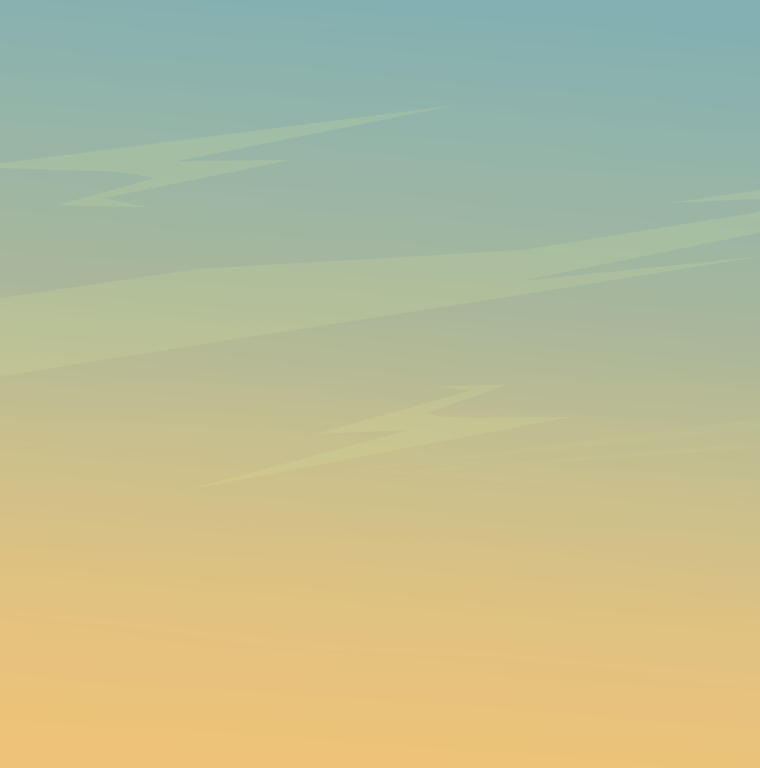
This background is drawn by a WebGL 2 fragment shader. Its source:

```glsl
#version 300 es
precision highp float;
// Calm dusk sky: a tilted teal to amber gradient with thin, angular, translucent clouds.
uniform vec2 u_resolution;
out vec4 outColor;

const int CORNERS = 11;
const vec3 CLOUD_TINT = vec3(0.86, 0.92, 0.60);

float hash(vec2 p) {
    return fract(sin(dot(p, vec2(127.1, 311.7))) * 43758.5);
}

float valueNoise(vec2 p) {
    vec2 cell = floor(p);
    vec2 f = fract(p);
    f = f * f * (3.0 - 2.0 * f);
    float low = mix(hash(cell), hash(cell + vec2(1, 0)), f.x);
    float high = mix(hash(cell + vec2(0, 1)), hash(cell + vec2(1, 1)), f.x);
    return mix(low, high, f.y);
}

// Evenly spaced colour stops, t = 0 at the zenith and 1 at the horizon
vec3 skyColor(float t) {
    vec3 stops[6] = vec3[6](
        vec3(0.515, 0.690, 0.700), vec3(0.590, 0.710, 0.660),
        vec3(0.665, 0.715, 0.605), vec3(0.785, 0.750, 0.555),
        vec3(0.880, 0.760, 0.505), vec3(0.935, 0.760, 0.470));
    float s = clamp(t, 0.0, 1.0) * 5.0;
    int i = min(int(s), 4);
    return mix(stops[i], stops[i + 1], s - float(i));
}

// Signed distance to a closed polygon
float polygonDistance(vec2 p, vec2 v[CORNERS]) {
    float nearest = 1e3;
    float side = 1.0;
    for (int i = 0; i < CORNERS; i++) {
        vec2 a = v[i];
        vec2 b = v[(i + 1) % CORNERS];
        vec2 edge = b - a;
        vec2 d = p - a;
        float along = clamp(dot(d, edge) / dot(edge, edge), 0.0, 1.0);
        nearest = min(nearest, length(d - edge * along));
        bool crosses = (a.y > p.y) != (b.y > p.y);
        if (crosses && p.x < a.x + edge.x * (p.y - a.y) / edge.y) side = -side;
    }
    return side * nearest;
}

// Sliver opening to the right of its tip, between two slopes
float wedgeDistance(vec2 p, vec2 tip, float lowSlope, float highSlope) {
    vec2 d = p - tip;
    return max(max(lowSlope * d.x - d.y, d.y - highSlope * d.x), -d.x);
}

float coverage(float distance, float pixel) {
    return 1.0 - smoothstep(-0.7 * pixel, 0.7 * pixel, distance);
}

void main() {
    vec2 p = gl_FragCoord.xy / u_resolution;
    float pixel = 1.0 / min(u_resolution.x, u_resolution.y);

    // Sky with a slight tilt and long, faint brush streaks
    float streaks = valueNoise(vec2(p.x * 3.0, (p.y + 0.03 * p.x) * 65.0))
                  + valueNoise(vec2(p.x * 2.0 + 9.0, (p.y + 0.05 * p.x) * 28.0)) - 1.0;
    float depth = 1.0 - p.y - 0.08 * (p.x - 0.5);
    vec3 color = skyColor(depth + 0.014 * streaks);

    // Folded cloud at the upper left
    vec2 upperCloud[CORNERS] = vec2[CORNERS](
        vec2(-0.026, 0.784), vec2(0.599, 0.863), vec2(0.232, 0.790), vec2(0.384, 0.792),
        vec2(0.136, 0.742), vec2(0.197, 0.730), vec2(0.076, 0.733), vec2(0.204, 0.768),
        vec2(0.178, 0.773), vec2(0.145, 0.777), vec2(0.0, 0.781));

    // Broad band across the middle, split at its right end
    vec2 band[CORNERS] = vec2[CORNERS](
        vec2(-0.04, 0.606), vec2(0.263, 0.650), vec2(0.526, 0.665), vec2(0.691, 0.675),
        vec2(1.05, 0.732), vec2(1.05, 0.707), vec2(0.684, 0.634), vec2(1.0, 0.666),
        vec2(0.684, 0.616), vec2(0.3, 0.557), vec2(-0.04, 0.504));

    // Folded cloud below the centre
    vec2 lowerCloud[CORNERS] = vec2[CORNERS](
        vec2(0.246, 0.362), vec2(0.538, 0.440), vec2(0.416, 0.435), vec2(0.618, 0.491),
        vec2(0.576, 0.497), vec2(0.667, 0.499), vec2(0.561, 0.462), vec2(0.579, 0.458),
        vec2(0.618, 0.456), vec2(0.750, 0.457), vec2(0.526, 0.415));

    float clouds = min(polygonDistance(p, upperCloud), polygonDistance(p, band));
    clouds = min(clouds, polygonDistance(p, lowerCloud));
    clouds = min(clouds, wedgeDistance(p, vec2(0.883, 0.736), 0.043, 0.142));
    color = mix(color, CLOUD_TINT, 0.16 * coverage(clouds, pixel));

    // Barely visible slivers at the lower right
    float slivers = min(wedgeDistance(p, vec2(0.46, 0.388), 0.096, 0.124),
                        wedgeDistance(p, vec2(0.40, 0.375), 0.070, 0.082));
    color = mix(color, CLOUD_TINT, 0.05 * coverage(slivers, pixel));

    outColor = vec4(color, 1.0);
}
```
